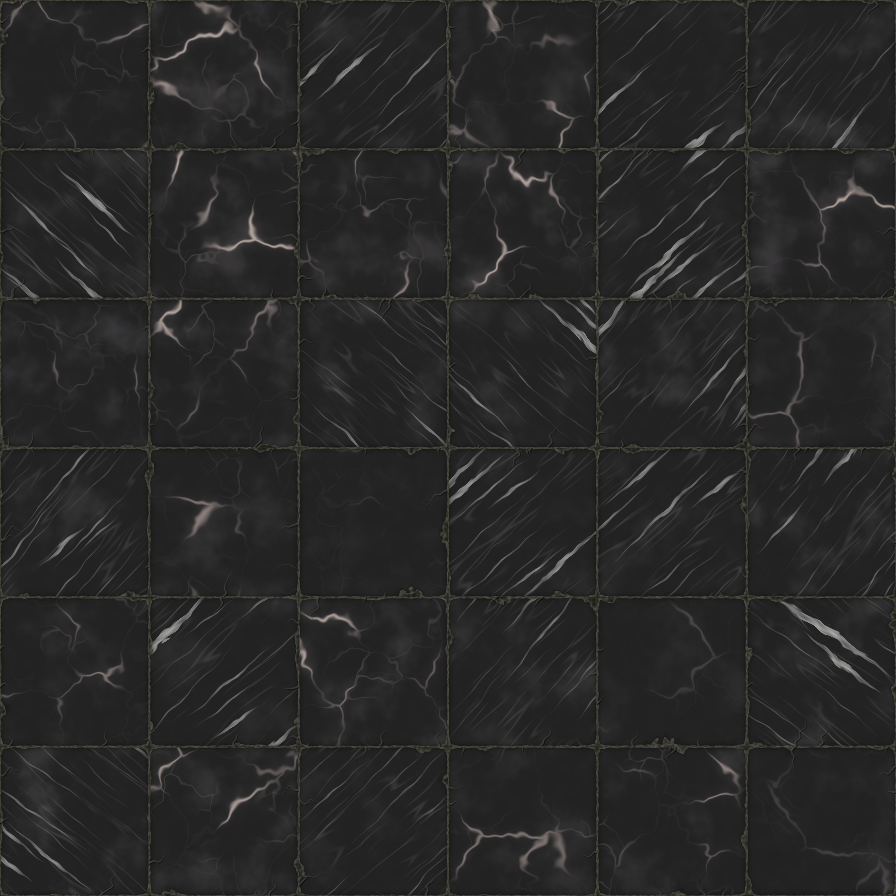
A Shadertoy shader for this texture:

```glsl
// Six by six worn black marble tiles with pale veins, diagonal streaks and chipped olive grout.

vec2 hash2(vec2 p) {
    vec3 q = fract(p.xyx * vec3(0.1031, 0.1030, 0.0973));
    q += dot(q, q.yzx + 33.33);
    return fract((q.xx + q.yz) * q.zy);
}

float corner(vec2 cell, vec2 offset) {
    float a = 6.2832 * hash2(cell).x;
    return dot(vec2(cos(a), sin(a)), offset);
}

// Gradient noise, about -0.7 to 0.7
float noise(vec2 p) {
    vec2 i = floor(p), f = fract(p), e = vec2(0, 1);
    vec2 s = f * f * f * (f * (f * 6.0 - 15.0) + 10.0);
    return mix(mix(corner(i, f), corner(i + e.yx, f - e.yx), s.x),
               mix(corner(i + e, f - e), corner(i + e.yy, f - e.yy), s.x), s.y);
}

float fbm(vec2 p) {
    float sum = 0.0, amp = 0.6;
    for (int k = 0; k < 4; k++) {
        sum += amp * noise(p);
        p = p * 2.1 + 7.3;
        amp *= 0.5;
    }
    return sum;
}

// Difference of the two nearest cell distances: zero along branching borders
float cellBorder(vec2 p) {
    vec2 cell = floor(p), near = vec2(9);
    for (int y = -1; y <= 1; y++)
    for (int x = -1; x <= 1; x++) {
        vec2 c = cell + vec2(x, y);
        float d = length(c + hash2(c) - p);
        near = d < near.x ? vec2(d, near.x) : vec2(near.x, min(near.y, d));
    }
    return near.y - near.x;
}

// Jagged forked veins that fade in and out
float forkedVeins(vec2 p, float px) {
    vec2 w = p + 0.16 * vec2(noise(p * 3.5), noise(p * 3.5 + 19.0))
               + 0.045 * vec2(noise(p * 13.0), noise(p * 13.0 + 5.0));
    float fade = smoothstep(-0.02, 0.42, noise(p * 1.9 + 11.0));
    float e = cellBorder(w * 1.9);
    float core = 1.0 - smoothstep(0.0, 0.025 + 0.05 * fade + 2.0 * px, e);
    float fine = 1.0 - smoothstep(0.0, 0.06 + 4.0 * px, cellBorder(w * 4.3 + 3.0));
    float fineFade = smoothstep(0.0, 0.5, noise(p * 2.7 + 41.0));
    return fade * (0.85 * core + 0.2 * exp(-9.0 * e)) + 0.05 * core + 0.22 * fine * fineFade;
}

// Tapered parallel strokes running along x
float streaks(vec2 p, vec2 seed, float px) {
    float sum = 0.0;
    for (int k = 0; k < 18; k++) {
        float n = float(k);
        vec2 a = hash2(seed + n * 3.7), b = hash2(seed + n * 5.3 + 60.0);
        float u = p.x - 1.1 * (a.x - 0.5);
        float v = p.y - 1.4 * ((n + a.y) / 18.0 - 0.5) - 0.16 * u * (b.x - 0.5);
        v += 0.025 * noise(vec2(p.x * 6.0, n * 4.7) + seed);
        float taper = max(0.0, 1.0 - abs(u) / mix(0.2, 0.6, b.x));
        float bold = pow(b.y, 7.0);
        float w = (0.004 + 0.024 * bold) * taper * (1.0 + noise(vec2(u * 14.0, v * 60.0) + seed));
        float line = 1.0 - smoothstep(w - 0.5 * px, w + 0.6 * px, abs(v));
        float bright = (0.15 + 0.7 * b.y * b.y) * sqrt(taper);
        sum = max(sum, bright * line * (0.85 + 0.5 * noise(vec2(u * 9.0, v * 90.0))));
    }
    float thread = 1.0 - smoothstep(0.0, 0.1, abs(noise(p * vec2(1.8, 13.0) + seed)));
    return sum + 0.14 * thread * smoothstep(-0.1, 0.4, noise(p * vec2(3.0, 7.0) + seed + 8.0));
}

// Short wandering cracks that start at the tile edges
float edgeCracks(vec2 p, vec2 seed, float px) {
    float sum = 0.0;
    for (int k = 0; k < 5; k++) {
        float n = float(k);
        vec2 a = hash2(seed + n * 7.1 + 20.0), b = hash2(seed + n * 2.9 + 90.0);
        vec2 c = (a.x < 0.5 ? p.yx : p) * (b.x < 0.5 ? -1.0 : 1.0);
        float depth = 0.5 - c.y;
        float x = c.x - 0.9 * (a.y - 0.5) + depth * (b.y - 0.5);
        x += 0.07 * noise(vec2(depth * 16.0, n * 5.0) + seed);
        float taper = max(0.0, 1.0 - depth / (0.04 + 0.17 * b.y * b.y));
        float w = 0.007 * taper;
        sum = max(sum, sqrt(taper) * (1.0 - smoothstep(w - 0.5 * px, w + 0.5 * px, abs(x))));
    }
    return sum;
}

void mainImage(out vec4 fragColor, in vec2 fragCoord) {
    vec2 grid = 6.0 * fragCoord / iResolution.xy;
    float px = 6.0 / iResolution.y;
    vec2 id = floor(grid), p = fract(grid) - 0.5;
    vec2 kind = hash2(id + 3.0), seed = 40.0 * hash2(id + 17.0);
    vec2 q = p + seed;

    // Polished stone with smoky patches
    float smoke = smoothstep(-0.05, 0.5, fbm(q * 2.6));
    vec3 color = vec3(0.135, 0.135, 0.139) + 0.012 * fbm(q * 9.0);
    color += vec3(0.095, 0.088, 0.09) * smoke * mix(0.4, 1.0, kind.y);

    // About two tiles in five are streaked, the others forked
    if (kind.x < 0.4) {
        float angle = (kind.x < 0.28 ? 0.8 : -0.75) + 0.2 * (kind.y - 0.5);
        vec2 dir = vec2(cos(angle), sin(angle));
        vec2 along = vec2(dot(p, dir), dot(p, vec2(-dir.y, dir.x)));
        color = mix(color, vec3(0.70, 0.70, 0.69), clamp(streaks(along, seed, px), 0.0, 1.0));
    } else {
        float strength = mix(0.25, 0.95, smoothstep(0.1, 0.7, kind.y));
        float vein = clamp(strength * forkedVeins(q, px), 0.0, 1.0);
        color = mix(color, vec3(0.68, 0.62, 0.60), vein);
    }

    // Ragged border, deeper at chips and corners
    vec2 m = abs(p);
    float chip = smoothstep(0.2, 0.6, noise(q * 5.0 + 31.0)) * (0.04 + 0.05 * noise(q * 28.0));
    chip += 0.02 * smoothstep(0.09, 0.0, 1.0 - m.x - m.y);
    float edge = 0.5 - max(m.x, m.y) - 0.007 - chip - 0.006 * noise(q * 24.0);
    vec3 grout = vec3(0.25, 0.25, 0.215) * (1.0 + 0.6 * noise(q * 45.0));
    grout *= 1.0 - 0.4 * smoothstep(0.008, 0.03, -edge);
    color *= 1.0 - 0.3 * exp(-max(edge, 0.0) * 70.0);
    color = mix(color, grout, 1.0 - smoothstep(-0.5 * px, 0.5 * px, edge));

    // Cracks: dark cleft beside a lit lip
    color *= 1.0 - 0.5 * edgeCracks(p + vec2(-0.006, 0.006), seed, px);
    color = mix(color, vec3(0.29, 0.28, 0.24), 0.75 * edgeCracks(p, seed, px));
    fragColor = vec4(color, 1.0);
}
```
